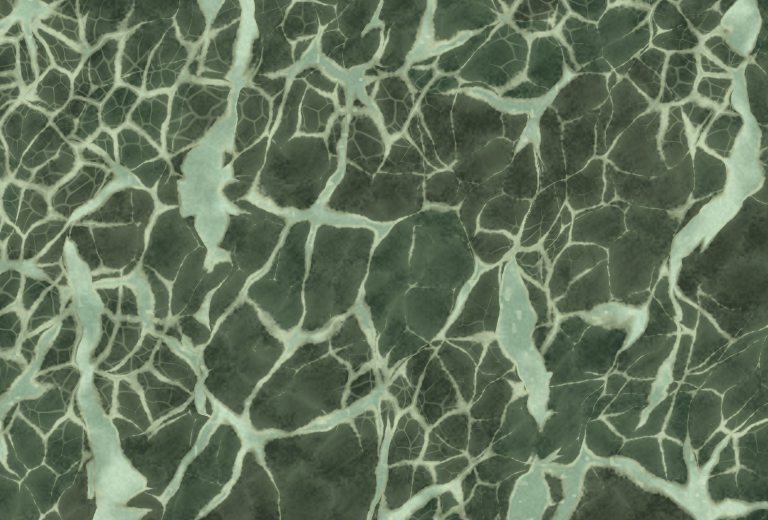
A Shadertoy shader for this texture:

```glsl
// Brecciated green marble: dark angular fragments cemented by pale branching veins.

vec2 hash2(vec2 p) {
    vec3 a = fract(p.xyx * vec3(0.1031, 0.1030, 0.0973));
    a += dot(a, a.yzx + 33.33);
    return fract((a.xx + a.yz) * a.zy);
}

float noise(vec2 p) {
    vec2 i = floor(p), f = fract(p);
    f = f * f * (3.0 - 2.0 * f);
    return mix(mix(hash2(i).x, hash2(i + vec2(1, 0)).x, f.x),
               mix(hash2(i + vec2(0, 1)).x, hash2(i + vec2(1, 1)).x, f.x), f.y);
}

float fbm(vec2 p) {
    float sum = 0.0, amp = 0.53;
    for (int i = 0; i < 4; i++) {
        sum += amp * noise(p);
        p = mat2(1.6, 1.2, -1.2, 1.6) * p + 7.3;
        amp *= 0.5;
    }
    return sum;
}

// Cellular noise: x = distance to the rounded cell border, yz = cell hash
vec3 cells(vec2 p) {
    vec2 base = floor(p), nearest = vec2(0), id = vec2(0);
    float best = 9.0;
    for (int y = -1; y <= 1; y++)
    for (int x = -1; x <= 1; x++) {
        vec2 c = base + vec2(x, y);
        vec2 r = c + hash2(c) - p;
        if (dot(r, r) < best) { best = dot(r, r); nearest = r; id = c; }
    }
    float sum = 0.0;
    for (int y = -2; y <= 2; y++)
    for (int x = -2; x <= 2; x++) {
        vec2 c = base + vec2(x, y);
        vec2 r = c + hash2(c) - p;
        vec2 gap = r - nearest;
        if (dot(gap, gap) > 1e-5)
            sum += exp(-24.0 * dot(0.5 * (r + nearest), normalize(gap)));
    }
    return vec3(-log(sum) / 24.0, hash2(id + 51.0));
}

// Depth inside the broad, nearly upright veins (positive inside)
float trunkDepth(vec2 p) {
    float depth = -1.0;
    for (int i = 0; i < 5; i++) {
        float k = float(i), phase = k * 2.4 + 0.6;
        float path = 0.13 + 0.3 * k + (0.06 * k - 0.1) * (p.y - 0.5)
                   + 0.045 * sin(5.0 * p.y + phase) + 0.02 * sin(14.0 * p.y + 2.3 * phase);
        float width = 0.011 + 0.022 * sin(4.3 * p.y + 1.7 * phase)
                    + 0.011 * sin(17.0 * p.y + phase);
        depth = max(depth, width - abs(p.x - path));
    }
    return depth;
}

void mainImage(out vec4 fragColor, in vec2 fragCoord) {
    vec2 p = fragCoord / iResolution.y;
    float soft = max(0.0022, 0.8 / iResolution.y);

    // Ragged warp, then three sizes of fragment
    vec2 q = p + 0.09 * (vec2(fbm(p * 6.0), fbm(p * 6.0 + 40.0)) - 0.5);
    vec2 leaning = vec2(q.x - 0.25 * q.y, 0.82 * q.y);
    vec3 large = cells(leaning * 6.0 + 3.0);
    vec3 medium = cells(leaning * 13.0 + 19.0);
    vec3 small = cells(q * 29.0 + 5.0);

    // Broad veins with angular sides and enclosed dark fragments
    vec2 shove = (medium.yz - 0.5) * 0.035 * smoothstep(0.0, 0.15, medium.x);
    float trunk = trunkDepth(q + shove);
    if (medium.y < 0.22) trunk = min(trunk, 0.008 - medium.x / 13.0);

    // Branches swell and pinch out with slow noise
    float swell = smoothstep(0.3, 0.72, fbm(p * 5.0 + 11.0));
    float crush = smoothstep(0.3, 0.7, fbm(p * 3.7 + 29.0));
    float branch = mix(-0.0005, 0.014, swell * swell) - large.x / 6.0;
    float twig = mix(-0.005, 0.0055, crush) - medium.x / 13.0;
    float hair = mix(-0.006, 0.0016, crush) - small.x / 29.0;
    float depth = max(trunk, max(branch, twig));

    // Dark stone with per-fragment tint and slanted streaks
    float mottle = fbm(p * 22.0 + 60.0);
    float grain = noise(p * 210.0);
    vec2 along = mat2(0.8, -0.6, 0.6, 0.8) * q;
    float streak = noise(along * vec2(18.0, 130.0));
    float tone = 0.5 * mottle + 0.22 * streak + 0.2 * grain + 0.24 * large.y - 0.18;
    vec3 color = mix(vec3(0.165, 0.22, 0.165), vec3(0.33, 0.385, 0.30), tone);
    color += vec3(0.012, -0.008, -0.004) * (2.0 * large.z - 1.0);

    // Cloudy stain beside the veins, then hairline cracks
    float stain = exp(-60.0 * max(-depth, 0.0)) * smoothstep(0.25, 0.75, mottle + 0.25 * grain);
    color = mix(color, vec3(0.42, 0.49, 0.38), 0.65 * stain);
    float crack = smoothstep(-soft, soft, hair) * (0.35 + 0.45 * mottle);
    color = mix(color, vec3(0.55, 0.61, 0.48), crack);

    // Pale filling: smooth green core, cream rim, bright flecks
    float cloud = fbm(q * 13.0 + 80.0);
    vec3 core = mix(vec3(0.55, 0.66, 0.555), vec3(0.74, 0.835, 0.72), smoothstep(0.3, 0.72, cloud));
    vec3 rim = mix(vec3(0.55, 0.60, 0.47), vec3(0.79, 0.84, 0.69), smoothstep(0.25, 0.75, mottle));
    vec3 filling = mix(rim, core, smoothstep(0.002, 0.009, depth));
    float fleck = smoothstep(0.75, 0.95, noise(p * 85.0 + 9.0)) * swell;
    filling = mix(filling, vec3(0.82, 0.88, 0.75), 0.6 * fleck) + 0.05 * (grain - 0.5);
    float cover = smoothstep(-soft, soft, depth + 0.002 * (grain - 0.5));
    color = mix(color, filling, cover * mix(0.75, 1.0, smoothstep(0.0, 0.006, depth)));

    fragColor = vec4(color, 1.0);
}
```
